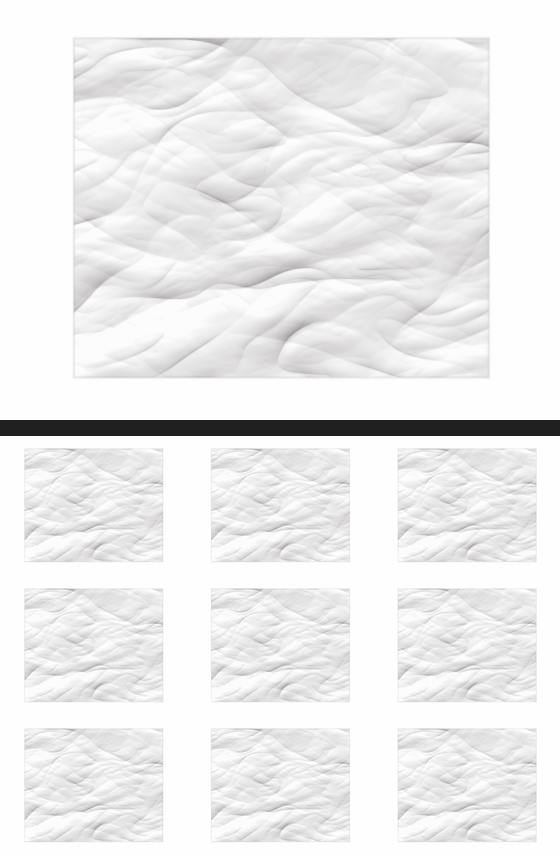
Top: one tile. Bottom: repeated 3 by 3.
Give the GLSL for this texture, as a WebGL 2 fragment shader.

```glsl
#version 300 es
precision highp float;
// Crumpled white paper sheet with shallow slanted folds on a white ground.
uniform vec2 u_resolution;
out vec4 fragColor;

const vec2 SHEET_MIN = vec2(0.132, 0.101);
const vec2 SHEET_MAX = vec2(0.873, 0.909);
const float EDGE_SOFT = 0.003;      // blur of the sheet outline
const float RIM_DARKNESS = 0.07;
const float GROUND_TONE = 0.995;
const float PAPER_TONE = 0.927;
const float BROAD_CONTRAST = 0.07;  // slow light and dark areas
const float WARP_AMOUNT = 0.035;
const float CREASE_WIDTH = 0.07;
const float CREASE_GAIN = 5.5;
const float SAMPLE_STEP = 0.0028;   // half the width of a fold edge
const vec2 LIGHT = vec2(-0.2, 1.0);
const vec3 SHADOW_TINT = vec3(0.0, 0.05, 0.04);

// Fold layers: cells across, cells up, slant in cells, contrast
const int LAYER_COUNT = 5;
const vec4 LAYERS[LAYER_COUNT] = vec4[](
  vec4(4.0, 6.0, -2.0, 0.040),
  vec4(4.0, 8.0, 3.0, 0.034),
  vec4(7.0, 13.0, -5.0, 0.030),
  vec4(12.0, 20.0, 5.0, 0.017),
  vec4(22.0, 34.0, -10.0, 0.010));

uint scramble(uint n) {
  n = (n ^ (n >> 16)) * 0x7feb352du;
  n = (n ^ (n >> 15)) * 0x846ca68bu;
  return n ^ (n >> 16);
}

// Unit gradient of a lattice cell; the lattice wraps along its slant
vec2 gradient(vec2 cell, vec3 grid, uint seed) {
  cell.y -= grid.z * floor(cell.x / grid.x);
  uvec2 c = uvec2(mod(cell, grid.xy));
  uint h = scramble(c.x + scramble(c.y + scramble(seed)));
  float angle = 6.28319 * float(h & 0xffffu) / 65536.0;
  return vec2(cos(angle), sin(angle));
}

// Gradient noise that repeats once per canvas; grid = across, up, slant
float noise(vec2 uv, vec3 grid, uint seed) {
  vec2 q = uv * grid.xy + vec2(0.0, grid.z * uv.x);
  vec2 i = floor(q);
  vec2 f = q - i;
  vec2 w = f * f * f * (f * (f * 6.0 - 15.0) + 10.0);
  vec2 e = vec2(1.0, 0.0);
  float a = dot(gradient(i, grid, seed), f);
  float b = dot(gradient(i + e.xy, grid, seed), f - e.xy);
  float c = dot(gradient(i + e.yx, grid, seed), f - e.yx);
  float d = dot(gradient(i + e.xx, grid, seed), f - e.xx);
  return mix(mix(a, b, w.x), mix(c, d, w.x), w.y);
}

// Bends the folds so that they do not run straight
vec2 warp(vec2 uv) {
  return uv + WARP_AMOUNT * vec2(noise(uv, vec3(5.0, 5.0, 0.0), 21u),
                                 noise(uv, vec3(6.0, 5.0, 0.0), 22u));
}

float paperTone(vec2 uv) {
  float tone = PAPER_TONE + BROAD_CONTRAST * noise(uv, vec3(3.0, 4.0, -1.0), 31u);
  vec2 low = warp(uv - LIGHT * SAMPLE_STEP);
  vec2 high = warp(uv + LIGHT * SAMPLE_STEP);
  for (int k = 0; k < LAYER_COUNT; k++) {
    vec4 layer = LAYERS[k];
    uint seed = uint(k) + 3u;
    // facets: slope of a folded height towards the light
    float below = abs(noise(low, layer.xyz, seed));
    float above = abs(noise(high, layer.xyz, seed));
    float slope = (above - below) / (2.0 * SAMPLE_STEP * layer.y);
    tone -= layer.w * slope;
    // creases: shadow on the upper side of some valleys
    float valley = exp(-0.5 * (above + below) / CREASE_WIDTH);
    float presence = smoothstep(0.02, 0.4, noise(uv, vec3(5.0, 8.0, -2.0), seed + 40u));
    tone -= CREASE_GAIN * layer.w * valley * presence * max(slope, 0.0);
  }
  return clamp(tone, 0.45, 0.99);
}

// Signed distance to the sheet outline, in canvas heights
float sheetDistance(vec2 uv) {
  vec2 aspect = vec2(u_resolution.x / u_resolution.y, 1.0);
  vec2 d = (abs(uv - 0.5 * (SHEET_MIN + SHEET_MAX)) - 0.5 * (SHEET_MAX - SHEET_MIN)) * aspect;
  return length(max(d, 0.0)) + min(max(d.x, d.y), 0.0);
}

void main() {
  vec2 uv = gl_FragCoord.xy / u_resolution;
  float dist = sheetDistance(uv);
  float cover = 1.0 - smoothstep(-EDGE_SOFT, EDGE_SOFT, dist);
  float tone = mix(GROUND_TONE, paperTone(uv), cover);
  tone -= RIM_DARKNESS * exp(-pow(dist / EDGE_SOFT, 2.0));
  fragColor = vec4(vec3(tone) - (1.0 - tone) * SHADOW_TINT, 1.0);
}
```
